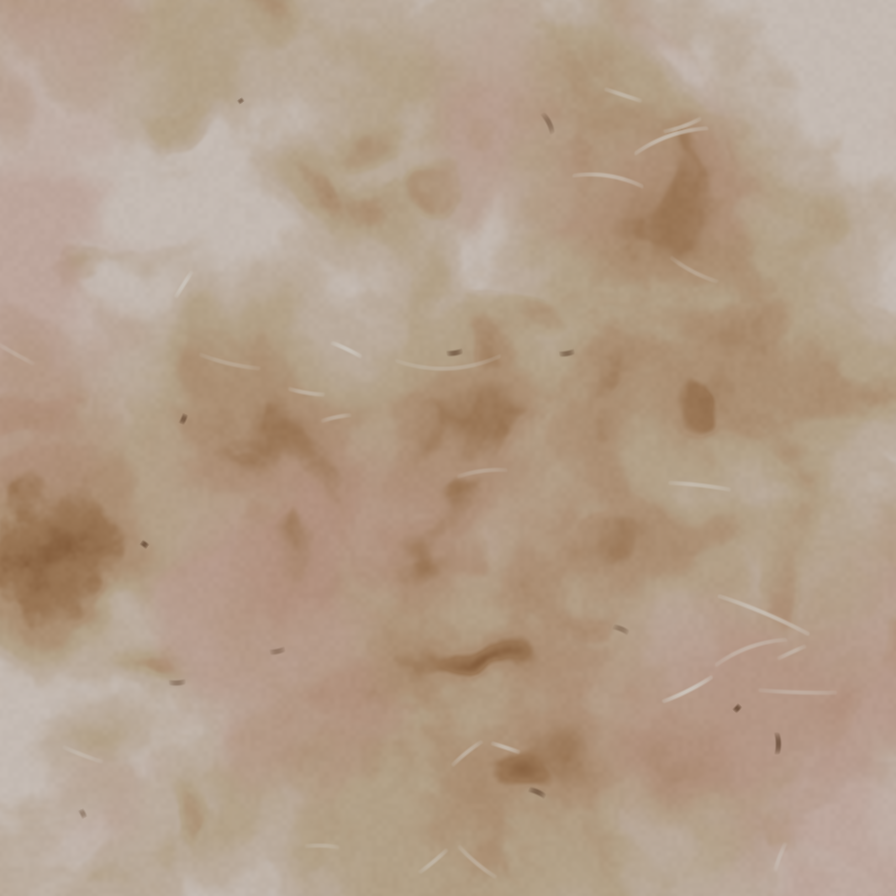
Write a Shadertoy shader that draws this texture.

```glsl
// Mottled fair skin: soft tan and rose clouds, brown stains, pale hairs and dark specks.

const vec3 PALE  = vec3(0.77, 0.73, 0.70);
const vec3 CREAM = vec3(0.73, 0.67, 0.61);
const vec3 SAND  = vec3(0.70, 0.63, 0.53);
const vec3 TAN   = vec3(0.67, 0.56, 0.45);
const vec3 BROWN = vec3(0.60, 0.46, 0.33);
const vec3 UMBER = vec3(0.48, 0.32, 0.19);
const vec3 ROSE  = vec3(0.71, 0.57, 0.52);
const vec3 HAIR  = vec3(0.81, 0.79, 0.76);
const vec3 SPECK = vec3(0.36, 0.25, 0.17);

float hash(vec2 p) {
    vec3 q = fract(vec3(p.xyx) * 0.1031);
    q += dot(q, q.yzx + 33.33);
    return fract((q.x + q.y) * q.z);
}

vec2 hash2(float index, float seed) {
    return vec2(hash(vec2(index, seed)), hash(vec2(index, seed + 17.0)));
}

float noise(vec2 p) {
    vec2 i = floor(p), f = fract(p);
    f = f * f * f * (f * (f * 6.0 - 15.0) + 10.0);
    float low  = mix(hash(i), hash(i + vec2(1, 0)), f.x);
    float high = mix(hash(i + vec2(0, 1)), hash(i + vec2(1, 1)), f.x);
    return mix(low, high, f.y);
}

// Rotated octaves, normalised to 0..1
float fbm(vec2 p) {
    float sum = 0.0, weight = 0.533;
    for (int i = 0; i < 4; i++) {
        sum += weight * noise(p);
        p = mat2(1.6, 1.2, -1.2, 1.6) * p + 11.7;
        weight *= 0.5;
    }
    return sum;
}

vec2 rotate(vec2 p, float angle) {
    float c = cos(angle), s = sin(angle);
    return vec2(c * p.x + s * p.y, c * p.y - s * p.x);
}

// Soft elliptical spot
float blob(vec2 p, vec2 center, vec2 radius) {
    vec2 d = (p - center) / radius;
    return exp(-dot(d, d));
}

// Bent stroke that thins towards its ends
float stroke(vec2 p, float angle, float halfLength, float bend, float width, float blur) {
    vec2 q = rotate(p, angle);
    q.y -= bend * (q.x * q.x - halfLength * halfLength);
    float along = abs(q.x) / halfLength;
    float d = length(vec2(max(abs(q.x) - halfLength, 0.0), q.y));
    return (1.0 - smoothstep(width - blur, width + blur, d)) * (1.0 - 0.6 * along * along);
}

vec3 skinRamp(float t) {
    vec3 c = mix(PALE, CREAM, smoothstep(0.05, 0.32, t));
    c = mix(c, SAND, smoothstep(0.30, 0.60, t));
    c = mix(c, TAN, smoothstep(0.58, 0.86, t));
    c = mix(c, BROWN, smoothstep(0.86, 1.12, t));
    return mix(c, UMBER, smoothstep(1.12, 1.60, t));
}

// Large irregular brown patches
float stains(vec2 p) {
    float s = 1.1 * blob(p, vec2(0.05, 0.37), vec2(0.07, 0.11));
    s += 0.8 * blob(p, vec2(0.99, 0.59), vec2(0.09, 0.05));
    s += 0.8 * blob(p, vec2(0.55, 0.28), vec2(0.05, 0.018));
    s += 0.7 * blob(p, vec2(0.17, 0.23), vec2(0.04, 0.022));
    s += 0.5 * blob(p, vec2(0.38, 0.80), vec2(0.06, 0.03));
    s += 0.5 * blob(p, vec2(0.31, 0.95), vec2(0.03, 0.04));
    s += 0.5 * blob(p, vec2(0.14, 0.69), vec2(0.05, 0.025));
    s += 0.4 * blob(p, vec2(0.54, 0.48), vec2(0.06, 0.06));
    s += 0.4 * blob(p, vec2(0.88, 0.45), vec2(0.03, 0.06));
    return s;
}

float hairs(vec2 p, float blur) {
    vec2 clusters[4] = vec2[4](vec2(0.80, 0.29), vec2(0.44, 0.54), vec2(0.74, 0.84), vec2(0.50, 0.10));
    float cover = 0.0;
    for (int i = 0; i < 26; i++) {
        float n = float(i);
        vec2 spot = hash2(n, 3.0), shape = hash2(n, 41.0), style = hash2(n, 83.0);
        vec2 center = i < 18 ? clusters[i % 4] + (spot - 0.5) * vec2(0.22, 0.14) : spot;
        float angle = i % 4 == 3 ? 2.6 * (shape.x - 0.5) : 1.3 * shape.x - 0.8;
        float halfLength = mix(0.015, 0.06, shape.y * shape.y);
        float line = stroke(p - center, angle, halfLength, 8.0 * (style.x - 0.5), 0.0022, blur);
        cover = max(cover, line * mix(0.25, 0.85, style.y));
    }
    return cover;
}

float specks(vec2 p, float blur) {
    float cover = 0.0;
    for (int i = 0; i < 13; i++) {
        float n = float(i);
        vec2 center = 0.08 + 0.84 * hash2(n, 131.0), shape = hash2(n, 167.0);
        float mark = stroke(p - center, 3.1 * shape.x, mix(0.002, 0.013, shape.y), 12.0, 0.0028, blur);
        cover = max(cover, mark * mix(0.35, 0.8, hash(vec2(n, 199.0))));
    }
    return cover;
}

void mainImage(out vec4 fragColor, in vec2 fragCoord) {
    vec2 p = fragCoord / iResolution.xy;
    float blur = max(0.0016, 1.0 / iResolution.y);

    // Cloudy skin tone, paler towards the corners
    vec2 warp = vec2(fbm(p * 7.0 + 5.0), fbm(p * 7.0 + 37.0)) - 0.5;
    vec2 q = p + 0.10 * warp;
    float tone = 0.55 + 1.25 * (fbm(q * 4.0 + 2.0) - 0.5) + 0.65 * (fbm(q * 13.0 + 60.0) - 0.5);
    tone -= 0.55 * smoothstep(0.32, 0.72, length(p - vec2(0.54, 0.46)));

    // Stains and small broken pigment flecks
    tone += stains(p + 0.14 * warp) * mix(0.55, 1.15, fbm(p * 24.0));
    tone += 0.35 * smoothstep(0.70, 0.95, noise(q * 15.0 + 9.0)) * smoothstep(0.42, 0.60, fbm(p * 5.0 + 80.0));
    vec3 color = skinRamp(tone);

    // Rose flush, strongest in two bands
    float flush = 0.5 * smoothstep(0.50, 0.72, fbm(q * 3.5 + 23.0));
    flush += 0.6 * blob(q, vec2(0.84, 0.23), vec2(0.20, 0.10));
    flush += 0.6 * blob(q, vec2(0.40, 0.44), vec2(0.20, 0.08));
    color = mix(color, ROSE, min(flush, 0.65) * (1.0 - smoothstep(0.8, 1.2, tone)));

    // Faint grain, then specks and hairs
    color += 0.018 * (noise(p * 170.0) - 0.5);
    color = mix(color, SPECK, specks(p, blur));
    color = mix(color, HAIR, hairs(p, blur));
    fragColor = vec4(color, 1.0);
}
```
